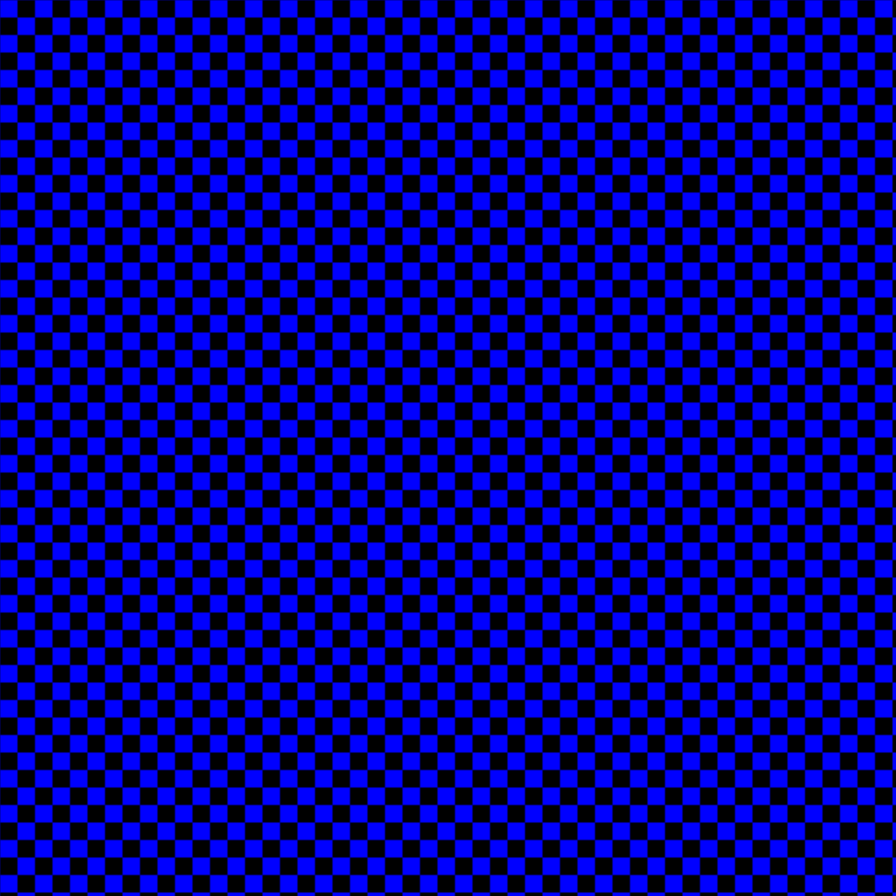
Write a three.js fragment shader that draws this pattern.

```glsl
// Fine checkerboard of blue and black squares, anchored at the upper left corner.
#define CELLS 51.2                  // squares across and down
#define EDGE_SOFTNESS 0.07          // half width of the edge blend, in squares
#define BLUE vec3(0.0, 0.0, 1.0)
#define BLACK vec3(0.0, 0.0, 0.0)

varying vec2 vUv;

// Soft square wave per axis: +1 on even squares, -1 on odd ones
vec2 squareWave(vec2 p) {
  vec2 edgeDistance = 0.5 - abs(2.0 * fract(0.5 * p + 0.25) - 1.0);
  return 2.0 * smoothstep(-EDGE_SOFTNESS, EDGE_SOFTNESS, edgeDistance) - 1.0;
}

void main() {
  // Count squares rightwards and downwards from the upper left
  vec2 cell = vec2(vUv.x, 1.0 - vUv.y) * CELLS;

  // The product of both waves alternates like a checkerboard
  vec2 wave = squareWave(cell);
  float checker = 0.5 + 0.5 * wave.x * wave.y;

  gl_FragColor = vec4(mix(BLACK, BLUE, checker), 1.0);
}
```
